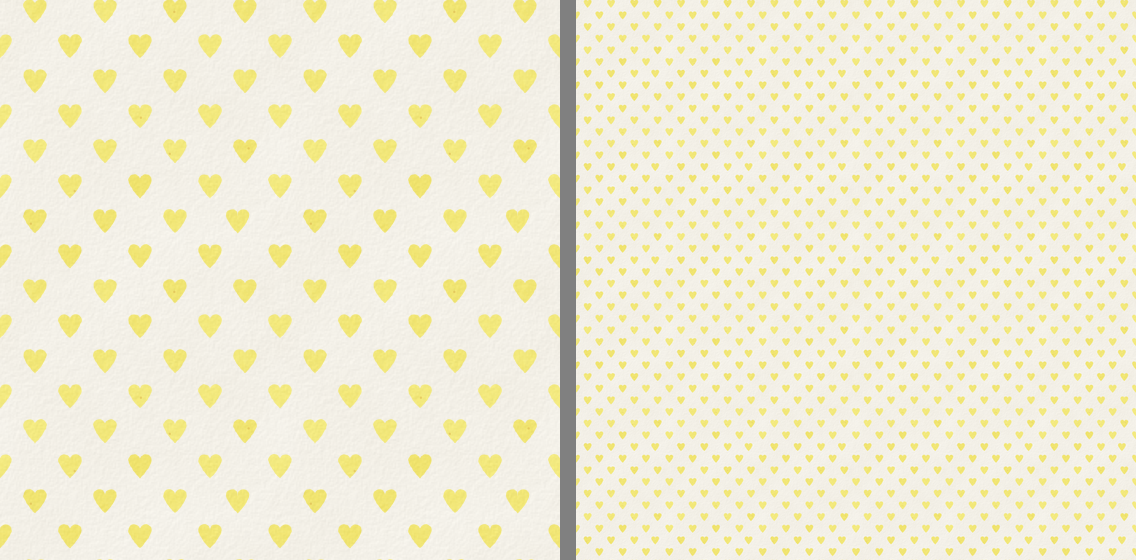
Left, the tile; right, the same tile 3 across and 3 down.
Reproduce this pattern procedurally as a WebGL 2 fragment shader.

```glsl
#version 300 es
precision highp float;
// Staggered yellow hearts printed on softly embossed cream paper, tiling seamlessly.

#define REPEATS 8.0       // hearts across and down, in each of two staggered grids
#define BLOCK 4.0         // cells after which the print variations recur
#define HEART_SIZE 0.167  // half width of a heart, in cells
#define STRAY_SHIFT 0.105 // sideways slip of the one misplaced heart per block
#define RELIEF 0.055      // strength of the paper embossing
#define MOTTLE 0.022      // strength of the large paper clouds
#define INK_WEAR 0.75     // unevenness of the ink
#define SPECK_CHANCE 0.16 // share of hearts with a small stain

uniform vec2 u_resolution;
out vec4 fragColor;

const vec3 PAPER = vec3(0.953, 0.941, 0.908);
const vec3 INK_LIGHT = vec3(0.953, 0.917, 0.505);
const vec3 INK_DEEP = vec3(0.938, 0.888, 0.425);
const vec3 STAIN = vec3(0.86, 0.70, 0.30);

// Integer hash of a lattice point, 0 to 1
float hash(vec2 p, float salt) {
    uvec3 v = uvec3(ivec3(vec3(p, salt)));
    uint h = v.x * 1597334673u ^ v.y * 3812015801u ^ v.z * 2798796415u;
    h = (h ^ (h >> 16)) * 2246822519u;
    h = (h ^ (h >> 13)) * 3266489917u;
    return float((h ^ (h >> 16)) >> 8) / 16777216.0;
}

// Value noise that wraps once per block
float noise(vec2 blockPos, vec2 cells, float salt) {
    vec2 p = blockPos * cells;
    vec2 i = floor(p), f = fract(p);
    f = f * f * (3.0 - 2.0 * f);
    vec2 a = mod(i, cells), b = mod(i + 1.0, cells);
    return mix(mix(hash(a, salt), hash(vec2(b.x, a.y), salt), f.x),
               mix(hash(vec2(a.x, b.y), salt), hash(b, salt), f.x), f.y);
}

// Height of the paper fibres
float paperHeight(vec2 t) {
    return 0.35 * noise(t, vec2(56.0), 1.0)
         + 0.35 * noise(t, vec2(104.0), 2.0)
         + 0.30 * noise(t, vec2(176.0), 3.0);
}

// Broad cloudy variation, 0 to 1
float clouds(vec2 t, float salt) {
    return 0.5 * noise(t, vec2(5.0), salt)
         + 0.3 * noise(t, vec2(13.0), salt + 1.0)
         + 0.2 * noise(t, vec2(31.0), salt + 2.0);
}

// Heart of half width 1: round lobes joined smoothly to bowed sides
float heartDistance(vec2 q) {
    q.x = abs(q.x);
    float lobe = length(q - vec2(0.49, 0.48)) - 0.51;
    float side = length(q - vec2(-2.696, 1.905)) - 4.0;
    float cap = dot(q - vec2(0.0, 0.48), vec2(0.213, 0.977));
    return min(lobe, max(side, cap));
}

void main() {
    vec2 uv = gl_FragCoord.xy / u_resolution;
    vec2 p = uv * REPEATS;
    vec2 t = p / BLOCK;
    float pixel = REPEATS / (HEART_SIZE * min(u_resolution.x, u_resolution.y));

    // Paper: clouds and diagonal light on the fibres
    vec2 lightStep = vec2(-0.0022, 0.0026);
    float relief = paperHeight(t + lightStep) - paperHeight(t - lightStep);
    float cloud = clouds(t, 10.0) - 0.5;
    vec3 color = PAPER + MOTTLE * cloud * vec3(0.8, 1.0, 1.4);

    // Ink tone shared by both grids
    float fine = noise(t, vec2(128.0), 20.0);
    float blotch = clouds(t, 24.0);

    for (int k = 0; k < 2; k++) {
        float grid = float(k);
        vec2 center = mix(vec2(0.5, 0.844), vec2(0.0, 0.344), grid);
        vec2 g = p - center + 0.5;
        vec2 id = mod(floor(g), BLOCK);
        vec2 f = fract(g) - 0.5;

        // One heart per block sits a little to the left
        if (k == 0 && id.x == BLOCK - 1.0 && id.y == 0.0) f.x += STRAY_SHIFT;

        vec2 q = f / HEART_SIZE;
        float d = heartDistance(q) + 0.05 * (fine - 0.5);
        float cover = 1.0 - smoothstep(-0.7 * pixel, 0.7 * pixel, d);

        // Each heart has its own depth of ink
        float tone = 0.4 + INK_WEAR * ((hash(id, 30.0 + grid) - 0.5)
                   + 1.2 * (blotch - 0.5) + 0.6 * (fine - 0.5));
        vec3 ink = mix(INK_LIGHT, INK_DEEP, clamp(tone, 0.0, 1.0));

        // Occasional small stain
        vec2 spot = vec2(hash(id, 34.0 + grid), hash(id, 36.0 + grid)) - 0.5;
        float speck = 1.0 - smoothstep(0.03, 0.16, length(q - spot));
        speck *= step(hash(id, 38.0 + grid), SPECK_CHANCE);
        ink = mix(ink, STAIN, 0.55 * speck);

        color = mix(color, ink, cover);
    }

    color += RELIEF * relief;
    fragColor = vec4(clamp(color, 0.0, 1.0), 1.0);
}
```
